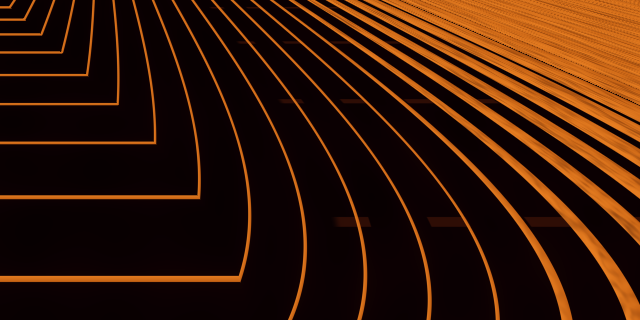
A Shadertoy shader for this background:

```glsl
// Glowing copper terraces that sweep toward a far horizon at the top.
// One perspective "level" field gives each step: its whole numbers are the edges,
// bent curves on the right, straight rows on the left, merging into a wooden field.

const vec3 BLACK  = vec3(0.022, 0.0, 0.004);
const vec3 MAROON = vec3(0.085, 0.004, 0.012);
const vec3 EMBER  = vec3(0.24, 0.07, 0.025);
const vec3 RUST   = vec3(0.50, 0.24, 0.06);
const vec3 COPPER = vec3(0.76, 0.37, 0.07);
const vec3 AMBER  = vec3(0.90, 0.49, 0.13);

const float HORIZON = 0.399;    // vanishing line, above the top edge
const float FIELD_START = 18.5; // level where the stripes close up

vec2 hashGradient(vec2 cell) {
    vec2 q = vec2(dot(cell, vec2(127.1, 311.7)), dot(cell, vec2(269.5, 183.3)));
    return 2.0 * fract(sin(q) * 43758.55) - 1.0;
}

float gradientNoise(vec2 p) {
    vec2 i = floor(p), f = fract(p);
    vec2 w = f * f * f * (f * (f * 6.0 - 15.0) + 10.0);
    float a = dot(hashGradient(i), f);
    float b = dot(hashGradient(i + vec2(1, 0)), f - vec2(1, 0));
    float c = dot(hashGradient(i + vec2(0, 1)), f - vec2(0, 1));
    float d = dot(hashGradient(i + vec2(1, 1)), f - vec2(1, 1));
    return mix(mix(a, b, w.x), mix(c, d, w.x), w.y);
}

// Curve index across the terraces; y runs down from the top edge
float curveLevel(vec2 p) {
    float spine = 0.6016 + p.y * (0.7266 - p.y * (0.1055 + 0.3164 * p.y));
    return 9.0 + 6.464 * (p.x - spine) / (p.y + HORIZON);
}

// Row index down the terraces
float rowLevel(float y) {
    return 11.98 - 5.057 / (y + HORIZON);
}

// Soft-edged band: 1 within halfWidth of the centre
float band(float offset, float halfWidth, float blur) {
    return 1.0 - smoothstep(halfWidth - blur, halfWidth + blur, abs(offset));
}

// Offset to the nearest multiple of period, shifted by start
float repeatOffset(float v, float start, float period) {
    return v - start - period * round((v - start) / period);
}

// Dark treads with a dim warm bloom beside each edge
vec3 treadColor(float offset, vec2 p) {
    float bloom = exp(-9.0 * abs(offset));
    float haze = 0.5 + 0.7 * gradientNoise(p * vec2(5.0, 4.0));
    float warmth = 0.35 * haze + 0.5 * bloom;
    warmth += 0.25 * smoothstep(0.5, 1.5, p.x) * haze;
    return mix(BLACK, MAROON, clamp(warmth, 0.0, 1.0));
}

// Faint broken bars lying across the treads
float crossBars(float curve, float row, vec2 blur) {
    float along = band(repeatOffset(curve, 9.86, 1.82), 0.36, blur.x);
    float across = band(repeatOffset(row, 2.47, 2.44), 0.065, blur.y);
    float reach = smoothstep(9.5, 9.7, curve) * (1.0 - smoothstep(15.8, 16.2, curve));
    return along * across * reach;
}

// Brushed grain stretched along the curves
float woodGrain(float level, float y) {
    float coarse = gradientNoise(vec2(level * 4.0, y * 9.0));
    float fine = gradientNoise(vec2(level * 11.0, y * 32.0 + 7.0));
    return coarse + 0.9 * fine;
}

void mainImage(out vec4 fragColor, in vec2 fragCoord) {
    vec2 p = fragCoord / iResolution.y;
    p.y = 1.0 - p.y;

    // The larger index wins, which makes the sharp corners on the left
    float curve = curveLevel(p);
    float row = rowLevel(p.y);
    float level = max(curve, row);
    float step = round(level);
    float offset = level - step;
    float slope = length(vec2(dFdx(level), dFdy(level)));
    vec2 blur = 0.7 * vec2(fwidth(curve), fwidth(row));

    // Edges widen to the right until they touch
    float halfWidth = 0.03 + 0.0625 * max(step - 12.2, 0.0);
    halfWidth = max(halfWidth, 0.0036 * slope * iResolution.y);
    float edge = band(offset, halfWidth, 0.7 * slope);

    // Lit metal: bright on the near side, rust on the far side
    float grain = woodGrain(level, p.y);
    float wide = smoothstep(12.0, 14.5, step);
    float lit = 0.5 - 0.45 * offset / halfWidth;
    vec3 metal = mix(COPPER, AMBER, clamp(lit + 0.7 * grain * wide, 0.0, 1.0));
    metal = mix(metal, RUST, clamp(-grain, 0.0, 1.0) * 0.75 * wide);

    // Fine grooves across the closed field
    float field = smoothstep(FIELD_START, FIELD_START + 0.2, level);
    float groove = band(repeatOffset(level, 0.5, 1.0), 0.035, 0.05 + slope);
    float worn = 0.45 + 0.6 * gradientNoise(vec2(step * 3.7, p.x * 6.0));
    metal = mix(metal, RUST, field * groove * clamp(worn, 0.0, 1.0));

    vec3 color = treadColor(offset, p);
    color = mix(color, EMBER, 0.7 * crossBars(curve, row, blur));
    color = mix(color, metal, edge);
    fragColor = vec4(color, 1.0);
}
```
